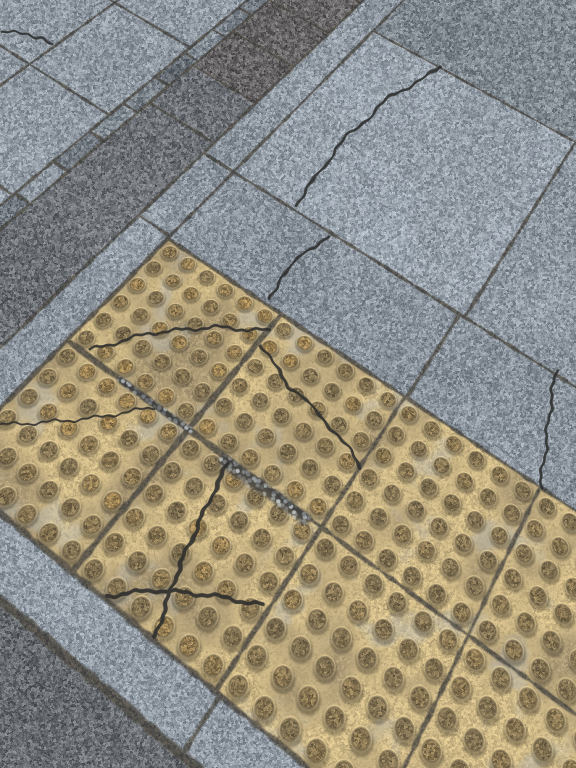
Reproduce this texture procedurally as a WebGL 2 fragment shader.

```glsl
#version 300 es
precision highp float;
uniform vec2 u_resolution;
out vec4 fragColor;

const vec3 GRANITE = vec3(0.56, 0.595, 0.63);
const vec3 PALE = vec3(0.70, 0.73, 0.755);
const vec3 SLATE = vec3(0.43, 0.445, 0.465);
const vec3 SAND = vec3(0.81, 0.725, 0.53);
const vec3 MUD = vec3(0.58, 0.52, 0.41);
const vec3 JOINT = vec3(0.24, 0.24, 0.235);
// Perspective from paving units (one tactile tile) to the canvas plane
const mat3 GROUND = mat3(1.02, 0.632, -0.0407, -1.074, 0.697, -0.095, 1.68, 2.38, 1.0);

float hash(vec2 c) {
  vec3 q = fract(vec3(c.xyx) * 0.1031);
  q += dot(q, q.yzx + 33.33);
  return fract((q.x + q.y) * q.z);
}

// Cellular noise: x = distance to nearest seed, y = random value of its cell
vec2 cellular(vec2 x) {
  vec2 base = floor(x), best = vec2(9.0, 0.0);
  for (int j = -1; j <= 1; j++)
    for (int i = -1; i <= 1; i++) {
      vec2 c = base + vec2(i, j);
      vec2 seed = c + vec2(hash(c + 17.0), hash(c + 71.0));
      float d = length(x - seed);
      if (d < best.x) best = vec2(d, hash(c + 5.0));
    }
  return best;
}

// Layered sines for broad stains, about -1 to 1
float stain(vec2 x) {
  float sum = 0.0, amp = 0.5;
  for (int i = 0; i < 4; i++) {
    x = mat2(0.8, 0.6, -0.6, 0.8) * x * 1.7 + 1.3;
    sum += amp * sin(x.x + 1.4 * sin(x.y)) * cos(x.y * 0.8);
    amp *= 0.65;
  }
  return sum;
}

float grain(vec2 p) {
  return 0.6 * cellular(p * 38.0).y + 0.4 * cellular(p * 70.0 + 40.0).y - 0.5;
}

float seam(float x, float start, float pitch) {
  return abs(fract((x - start) / pitch + 0.5) - 0.5) * pitch;
}

float between(float x, float lo, float hi) { return min(x - lo, hi - x); }

float segment(vec2 p, vec2 a, vec2 b) {
  vec2 d = b - a;
  return length(p - a - d * clamp(dot(p - a, d) / dot(d, d), 0.0, 1.0));
}

// Jagged crack through four points; returns its coverage
float crack(vec2 p, vec2 a, vec2 b, vec2 c, vec2 d, float width) {
  p += 0.016 * sin(p.yx * 15.0) + 0.007 * sin(p.yx * 47.0 + 1.0);
  float dist = min(segment(p, a, b), min(segment(p, b, c), segment(p, c, d)));
  return 1.0 - smoothstep(width, width + 0.016, dist);
}

// Stone slabs: rgb colour, w = distance to the nearest joint
vec4 slabs(vec2 g) {
  if (g.y > 2.0) {
    if (g.y > 2.3) return vec4(SLATE * 0.95, g.y - 2.32);
    return vec4(GRANITE * 1.03, min(between(g.y, 2.0, 2.3), abs(g.x - 2.03)));
  }
  if (g.x < -1.1) return vec4(GRANITE * 1.01, min(seam(g.x, -1.1, 0.85), seam(g.y, -0.6, 1.0)));
  if (g.x < -0.95) {
    float shade = 0.72 + 0.35 * hash(vec2(floor(g.y / 0.38), 3.0));
    return vec4(GRANITE * shade, min(between(g.x, -1.1, -0.95), seam(g.y, 0.0, 0.38)));
  }
  if (g.x < -0.29) {
    float cut = g.y < -0.6 ? seam(g.y, -0.9, 0.55) : 1.0;
    vec3 tone = g.y < -1.45 ? vec3(0.40, 0.39, 0.395) : SLATE;
    return vec4(tone, min(between(g.x, -0.95, -0.29), cut));
  }
  if (g.x < 0.0) {
    float cut = min(abs(g.y + 0.77), abs(g.y + 0.02));
    return vec4(GRANITE, min(between(g.x, -0.29, 0.0), cut));
  }
  if (g.y < -2.85) return vec4(GRANITE * 0.89, min(g.x, -2.85 - g.y));
  if (g.y < -0.77) {
    vec3 tone = GRANITE * (g.x < 2.05 ? 1.05 : 0.99);
    return vec4(tone, min(seam(g.x, 0.0, 2.05), between(g.y, -2.85, -0.77)));
  }
  return vec4(GRANITE * 0.97, min(min(g.x, abs(g.x - 2.01)), between(g.y, -0.77, 0.0)));
}

// Raised studs, six by six on each tactile tile
vec3 studs(vec3 ground, vec2 g, float speck, float age) {
  vec2 cell = floor(g * 6.0), q = fract(g * 6.0) - 0.5;
  q += 0.04 * (vec2(hash(cell), hash(cell + 9.0)) - 0.5);
  float r = length(q), wear = hash(cell + 31.0);
  float shadow = 1.0 - smoothstep(0.33, 0.46, length(q - vec2(0.05, 0.06)));
  vec3 col = mix(ground, ground * 0.74, shadow);
  vec3 rim = mix(SAND, ground, 0.5) * (0.92 - 0.7 * dot(q, vec2(0.4, 0.7)));
  vec3 face = mix(vec3(0.50, 0.44, 0.32), vec3(0.66, 0.54, 0.33), wear * wear * (0.3 + 0.5 * age));
  face *= 1.0 + 0.7 * speck;
  col = mix(col, rim, 1.0 - smoothstep(0.33, 0.38, r));
  col = mix(col, face, 1.0 - smoothstep(0.25, 0.31, r));
  float groove = 1.0 - smoothstep(0.01, 0.05, abs(r - 0.285));
  return mix(col, MUD * 0.65, 0.45 * groove);
}

void main() {
  // Canvas is 5.76 by 7.68 units, y downward
  vec2 p = vec2(gl_FragCoord.x, u_resolution.y - gl_FragCoord.y) / u_resolution.y * 7.68;
  vec3 plane = inverse(GROUND) * vec3(p, 1.0);
  vec2 g = plane.xy / plane.z;
  float speck = grain(p), blotch = stain(p * 1.5);
  bool tactile = g.x > 0.0 && g.y > 0.0 && g.y < 2.0;
  float age = 1.0 - smoothstep(1.0, 2.4, g.x);
  vec3 col;
  float edge;

  if (tactile) {
    edge = min(seam(g.x, 0.0, 1.0), seam(g.y, 0.0, 1.0));
    float dirt = smoothstep(-0.1, 0.9, blotch + 0.35 * age + 0.7 * speck);
    vec3 ground = mix(SAND, MUD, 0.65 * dirt) * (1.0 + 0.32 * speck);
    ground = mix(ground, PALE, 0.35 * smoothstep(0.2, 0.7, stain(p * 2.3 + 7.0)));
    col = studs(ground, g, speck, age);
  } else {
    vec4 stone = slabs(g);
    edge = stone.w;
    col = stone.rgb * (1.0 + 0.05 * blotch) + 0.34 * speck;
  }

  // Joints, with wider rubble-filled gaps around the broken tiles
  float rough = 0.004 * sin(p.x * 19.0 + 2.0 * sin(p.y * 13.0));
  float width = tactile ? 0.002 + 0.008 * age : 0.004;
  float gap = 1.0 - smoothstep(width, width + 0.017, edge + rough);
  col = mix(col, mix(JOINT, MUD, 0.2 + 0.5 * speck), gap * 0.85);
  float rubble = 1.0 - smoothstep(0.02, 0.10, segment(p, vec2(2.25, 4.62), vec2(3.05, 5.18)) + 2.0 * rough);
  rubble = max(rubble, 1.0 - smoothstep(0.01, 0.05, segment(p, vec2(1.2, 3.80), vec2(1.9, 4.30))));
  vec2 pebble = cellular(p * 19.0);
  vec3 gravel = mix(PALE * (0.45 + 0.6 * pebble.y), JOINT, smoothstep(0.25, 0.6, pebble.x));
  col = mix(col, gravel, rubble * 0.85);

  // Cracks across the slabs, then across the tactile tiles
  float split = crack(p, vec2(4.40, 0.67), vec2(3.80, 1.05), vec2(3.35, 1.50), vec2(2.95, 2.07), 0.006);
  split = max(split, crack(p, vec2(3.27, 2.35), vec2(2.98, 2.60), vec2(2.80, 2.76), vec2(2.70, 3.00), 0.006));
  split = max(split, crack(p, vec2(5.56, 3.72), vec2(5.50, 4.10), vec2(5.46, 4.45), vec2(5.40, 4.87), 0.006));
  split = max(split, crack(p, vec2(0.00, 0.33), vec2(0.25, 0.33), vec2(0.43, 0.39), vec2(0.53, 0.46), 0.003));
  split = max(split, crack(p, vec2(0.92, 3.50), vec2(1.50, 3.33), vec2(2.10, 3.27), vec2(2.68, 3.31), 0.006));
  split = max(split, crack(p, vec2(0.00, 4.25), vec2(0.50, 4.22), vec2(0.95, 4.18), vec2(1.52, 4.07), 0.002));
  split = max(split, crack(p, vec2(2.62, 3.47), vec2(2.90, 3.86), vec2(3.30, 4.25), vec2(3.62, 4.68), 0.007));
  split = max(split, crack(p, vec2(2.28, 4.65), vec2(1.97, 5.25), vec2(1.73, 5.85), vec2(1.55, 6.35), 0.012));
  split = max(split, crack(p, vec2(1.08, 5.96), vec2(1.55, 5.90), vec2(2.10, 5.95), vec2(2.64, 6.05), 0.012));
  col = mix(col, JOINT * 0.75, split * 0.9);
  fragColor = vec4(clamp(col, 0.0, 1.0), 1.0);
}
```
